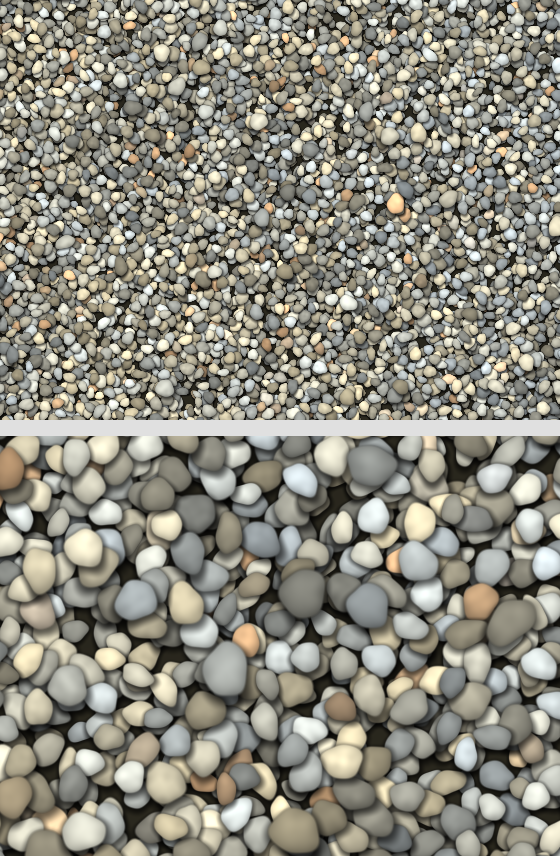
Top, the full canvas; bottom, a detail of the centre.
Give the GLSL for this texture, as a Shadertoy shader.

```glsl
// A bed of small rounded river pebbles, grey and sand coloured, in soft daylight.

const vec3 GAP = vec3(0.17, 0.16, 0.12);
const vec3 SLATE = vec3(0.95, 1.00, 1.02);
const vec3 SAND = vec3(1.07, 1.01, 0.84);
const vec3 RUST = vec3(1.20, 0.97, 0.73);
const vec2 SKY = vec2(-0.25, 0.97);

vec3 hash3(vec2 cell, float seed) {
    vec3 v = fract(vec3(cell.xyx + seed * 17.3) * vec3(0.1031, 0.1030, 0.0973));
    v += dot(v, v.yxz + 33.33);
    return fract((v.xxy + v.yxx) * v.zyx);
}

float noise(vec2 p) {
    vec2 i = floor(p), f = fract(p);
    f = f * f * (3.0 - 2.0 * f);
    float low = mix(hash3(i, 9.0).x, hash3(i + vec2(1, 0), 9.0).x, f.x);
    float high = mix(hash3(i + vec2(0, 1), 9.0).x, hash3(i + 1.0, 9.0).x, f.x);
    return mix(low, high, f.y);
}

mat2 rotation(float angle) {
    float c = cos(angle), s = sin(angle);
    return mat2(c, s, -s, c);
}

// Scaled distance to an uneven oval: 0 at the centre, 1 on the outline
float pebbleDistance(vec2 q, vec2 radii, vec3 rnd) {
    q = abs(q.x) + abs(q.y) < 1e-4 ? vec2(1e-4) : q / radii;
    float a = atan(q.y, q.x);
    float wobble = 0.06 * sin(2.0 * a + 6.3 * rnd.x)
                 + 0.06 * sin(3.0 * a + 6.3 * rnd.y)
                 + 0.03 * sin(5.0 * a + 6.3 * rnd.z);
    return length(q) * (1.0 + wobble);
}

vec3 pebbleColour(vec3 rnd, float warmth) {
    float tone = mix(0.50, 0.96, rnd.x);
    vec3 tint = mix(SLATE, SAND, clamp(rnd.y + warmth, 0.0, 1.0));
    tint = mix(tint, RUST, smoothstep(0.93, 0.99, rnd.z));
    return tone * tint;
}

// Paints one layer of pebbles, with contact shadows, over the ground colour
vec3 scatter(vec3 ground, vec2 p, float count, float density, float angle,
             float seed, float warmth) {
    mat2 turn = rotation(angle);
    vec2 grid = turn * p * count;
    vec2 up = turn * SKY;
    vec2 home = floor(grid);
    float grain = noise(grid * 4.0 + seed) - 0.5;

    for (int y = -1; y <= 1; y++) {
        for (int x = -1; x <= 1; x++) {
            vec2 cell = home + vec2(x, y);
            vec3 place = hash3(cell, seed);
            if (place.z > density) continue;
            vec3 form = hash3(cell, seed + 3.1);
            vec3 paint = hash3(cell, seed + 6.7);

            vec2 offset = grid - cell - 0.2 - 0.6 * place.xy;
            float size = mix(0.42, 0.62, form.x);
            vec2 radii = size * vec2(1.0, mix(0.62, 0.95, form.y));
            vec2 q = rotation(6.283 * form.z) * offset;
            float d = pebbleDistance(q, radii, paint.zxy);
            float facing = dot(offset, up) / size;

            float shadow = 1.0 - smoothstep(0.85, 1.38, d + 0.16 * facing);
            ground *= 1.0 - 0.62 * shadow;

            float dome = sqrt(max(0.0, 1.0 - d * d));
            float light = 0.64 + 0.38 * dome + 0.13 * facing + 0.13 * grain;
            vec3 face = pebbleColour(paint, warmth) * light;
            ground = mix(ground, face, 1.0 - smoothstep(0.90, 1.06, d));
        }
    }
    return ground;
}

void mainImage(out vec4 fragColor, in vec2 fragCoord) {
    vec2 p = fragCoord / iResolution.y;
    float aspect = iResolution.x / iResolution.y;

    // Broad drift from warm on the left to cool on the right
    float drift = noise(p * 3.5 + 4.0) - 0.5;
    float warmth = 0.12 - 0.20 * p.x / aspect + 0.25 * drift;

    // Layers from the bottom up: count per canvas height, share of cells filled
    vec3 colour = GAP;
    colour = scatter(colour, p, 41.0, 1.00, 0.4, 1.0, warmth) * 0.92;
    colour = scatter(colour, p, 38.0, 0.85, 2.3, 2.0, warmth);
    colour = scatter(colour, p, 35.0, 0.72, 4.1, 3.0, warmth);
    colour = scatter(colour, p, 25.0, 0.07, 5.5, 4.0, warmth);

    colour *= 1.03 + 0.10 * drift;
    fragColor = vec4(clamp(colour, 0.0, 1.0), 1.0);
}
```
